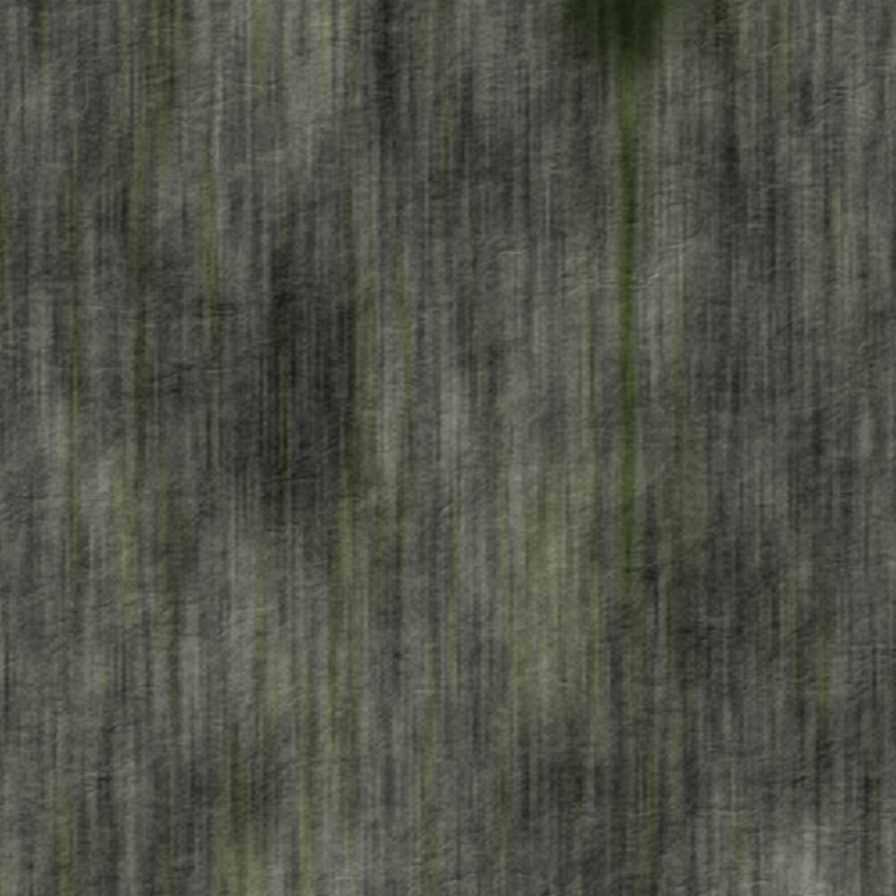
A WebGL 2 fragment shader for this texture:

```glsl
#version 300 es
precision highp float;
// Weathered concrete wall with vertical rain streaks, faint moss and one green trickle.

uniform vec2 u_resolution;
out vec4 fragColor;

const vec3 STONE_TINT = vec3(1.0, 1.01, 0.93);
const vec3 MOSS_TINT = vec3(0.95, 1.0, 0.82);
const vec3 TRICKLE_COLOR = vec3(0.20, 0.25, 0.09);
const vec3 STAIN_COLOR = vec3(0.09, 0.12, 0.05);
const float BASE_TONE = 0.312;

const vec2 BLOTCH_SCALE = vec2(11.0, 6.0);
const vec2 DRIP_SCALE = vec2(48.0, 8.0);
const vec2 STREAK_SCALE = vec2(115.0, 8.0);
const vec2 MOSS_SCALE = vec2(38.0, 3.0);
const vec2 RELIEF_SCALE = vec2(24.0, 32.0);
const float GRAIN_SCALE = 250.0;
const float BLOTCH_GAIN = 0.31;
const float DRIP_GAIN = 0.11;
const float STREAK_GAIN = 0.20;
const float RELIEF_GAIN = 0.42;
const float GRAIN_GAIN = 0.07;
const vec2 LIGHT_STEP = vec2(-0.0014, 0.0024);

const float TRICKLE_X = 0.70;
const float TRICKLE_END = 0.25;
const float TRICKLE_WIDTH = 0.009;
const vec2 STAIN_SIZE = vec2(0.08, 0.085);

float hash(vec2 p) {
    return fract(sin(dot(p, vec2(127.1, 311.7))) * 43758.5453);
}

float noise(vec2 p) {
    vec2 cell = floor(p);
    vec2 f = fract(p);
    f = f * f * (3.0 - 2.0 * f);
    float low = mix(hash(cell), hash(cell + vec2(1.0, 0.0)), f.x);
    float high = mix(hash(cell + vec2(0.0, 1.0)), hash(cell + vec2(1.0, 1.0)), f.x);
    return mix(low, high, f.y);
}

// Layered noise in 0..1; higher persistence is rougher
float fbm(vec2 p, int octaves, float persistence) {
    float sum = 0.0, total = 0.0, weight = 1.0;
    for (int i = 0; i < octaves; i++) {
        sum += weight * noise(p);
        total += weight;
        weight *= persistence;
        p = p * 1.93 + vec2(17.3, 9.1);
    }
    return sum / total;
}

// Rough surface: fine lumps plus short broken creases
float surfaceHeight(vec2 uv) {
    vec2 p = uv * RELIEF_SCALE;
    p += 0.5 * vec2(noise(p * 0.9 + 3.1), noise(p * 0.9 + 41.7));
    float crease = abs(2.0 * fbm(p * 0.7 + 60.0, 4, 0.6) - 1.0);
    float broken = smoothstep(0.35, 0.65, noise(p * 0.35 + 90.0));
    return fbm(p, 4, 0.62) + 0.7 * broken * min(crease, 0.2);
}

void main() {
    vec2 uv = gl_FragCoord.xy / u_resolution;

    // Tone: broad blotches, drips and fine vertical streaks
    float blotch = fbm(uv * BLOTCH_SCALE + 5.0, 5, 0.55) - 0.5;
    float drip = fbm(uv * DRIP_SCALE + 23.0, 2, 0.6) - 0.5;
    float streak = fbm(uv * STREAK_SCALE + 71.0, 2, 1.2) - 0.5;
    float grain = noise(uv * GRAIN_SCALE) - 0.5;
    float relief = surfaceHeight(uv) - surfaceHeight(uv + LIGHT_STEP);
    float tone = BASE_TONE + BLOTCH_GAIN * blotch + DRIP_GAIN * drip
        + STREAK_GAIN * streak + GRAIN_GAIN * grain + RELIEF_GAIN * relief;
    vec3 color = max(tone, 0.08) * STONE_TINT;

    // Thin moss in narrow vertical bands
    float moss = smoothstep(0.50, 0.80, fbm(uv * MOSS_SCALE + 37.0, 3, 0.7));
    color *= mix(vec3(1.0), MOSS_TINT, moss);

    // Green trickle running down from the top edge
    float shade = tone / BASE_TONE;
    float wander = 0.003 * (noise(vec2(uv.y * 6.0, 8.0)) - 0.5);
    float offset = (uv.x - TRICKLE_X - wander) / TRICKLE_WIDTH;
    float reach = smoothstep(TRICKLE_END, TRICKLE_END + 0.15, uv.y);
    float patchy = 0.5 + 0.5 * noise(vec2(uv.x * 150.0, uv.y * 9.0));
    float core = exp(-offset * offset) * reach * patchy;
    float halo = exp(-0.08 * offset * offset) * smoothstep(0.55, 1.0, uv.y);
    color = mix(color, TRICKLE_COLOR * shade, 0.85 * core);
    color = mix(color, TRICKLE_COLOR * shade, 0.25 * halo);

    // Dark damp stain with a ragged lower edge
    vec2 q = (uv - vec2(TRICKLE_X, 1.0)) / STAIN_SIZE;
    q.y *= 0.7 + 0.8 * fbm(vec2(uv.x * 45.0, uv.y * 6.0), 3, 0.5);
    float stain = 1.0 - smoothstep(0.2, 1.5, length(q));
    color = mix(color, STAIN_COLOR * shade, 0.92 * stain);

    fragColor = vec4(color, 1.0);
}
```
